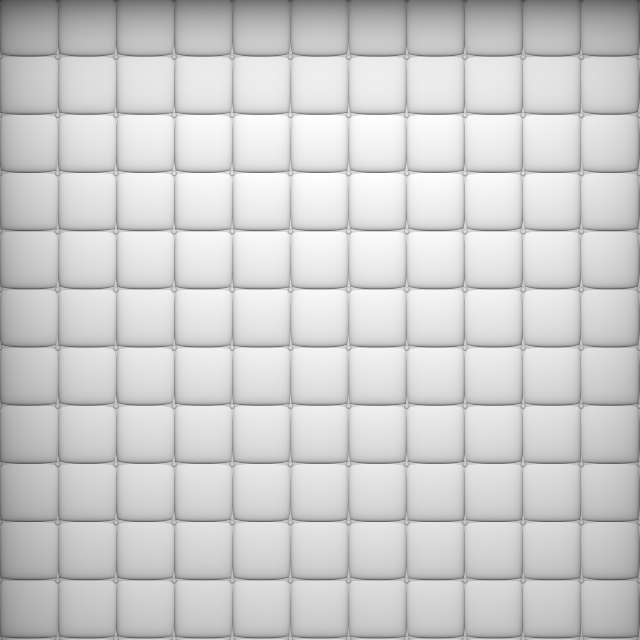
Give the GLSL for this pattern, as a three.js fragment shader.

```glsl
#define CELLS 11.0
#define GRID_SHIFT vec2(-0.008, 0.02)
#define PINCH 0.045
#define SIDE_SHADE 0.27
#define UNDER_SHADE 0.2
#define CREASE_SHADE 0.3
#define GAP_TONE 0.9
#define BUTTON_RADIUS 0.034
#define SOFT 0.02
#define TOP_SHADOW 0.57

varying vec2 vUv;

float hash(vec2 p) {
  return fract(sin(dot(p, vec2(127.1, 311.7))) * 43758.5453);
}

// Overhead light: shadow under the top edge, slow fall-off, dim sides
float wallLight(vec2 uv) {
  float depth = 1.0 - uv.y;
  float light = 0.985 - 0.17 * pow(depth, 1.4);
  light *= 1.0 - TOP_SHADOW * exp(-depth / 0.052);
  float offCentre = uv.x - 0.53;
  light *= 1.0 - 0.3 * offCentre * offCentre;
  return light * (1.0 - 0.2 * exp(-uv.x / 0.07) - 0.12 * exp((uv.x - 1.0) / 0.06));
}

// One padded square, p runs from -0.5 to 0.5
float cushion(vec2 p, float variation, float facing) {
  vec2 bend = pow(abs(2.0 * p.yx), vec2(3.0));
  vec2 extent = 0.5 - (PINCH + 0.012 * variation) * bend;
  extent.y -= p.y < 0.0 ? 0.018 : 0.0;
  vec2 inset = extent - abs(p);
  vec2 inner = max(inset, 0.0);

  float shade = 1.0 + 0.1 * p.y + 0.003 * variation;

  // Rounded sides fade into the corners and darken away from the light
  float turned = 1.0 + clamp(4.0 * p.x * facing, -0.45, 0.5) - 0.5 * p.y;
  float sideFade = 1.0 - 0.75 * bend.x;
  shade -= SIDE_SHADE * turned * sideFade * (0.65 * exp(-inner.x / 0.025) + 0.35 * exp(-inner.x / 0.09));

  // Broad underside shadow and thin crease, deepest in the middle
  float under = smoothstep(0.1, -0.25, p.y) * (1.0 - 0.6 * bend.y);
  shade -= under * (UNDER_SHADE * exp(-inner.y / 0.075) + CREASE_SHADE * exp(-inner.y / 0.016));

  // Pale fabric in the gaps at the corners
  float body = smoothstep(-SOFT, 0.0, min(inset.x, inset.y));
  return mix(GAP_TONE, shade, body);
}

void main() {
  vec2 grid = vUv * CELLS - GRID_SHIFT;
  vec2 cell = floor(grid);
  float variation = 2.0 * hash(cell) - 1.0;
  float shade = cushion(fract(grid) - 0.5, variation, vUv.x - 0.5);

  // Pale buttons at the corners with a faint rim, darker below
  vec2 q = fract(grid + 0.5) - 0.5;
  float edge = length(q) - BUTTON_RADIUS;
  float rim = exp(-pow((edge - 0.006) / 0.014, 2.0));
  shade = mix(shade, 0.93 + q.y, 1.0 - smoothstep(-SOFT, SOFT, edge));
  shade -= rim * (0.16 - 1.5 * q.y);

  float grey = clamp(shade * wallLight(vUv), 0.0, 1.0);
  gl_FragColor = vec4(vec3(grey), 1.0);
}
```
